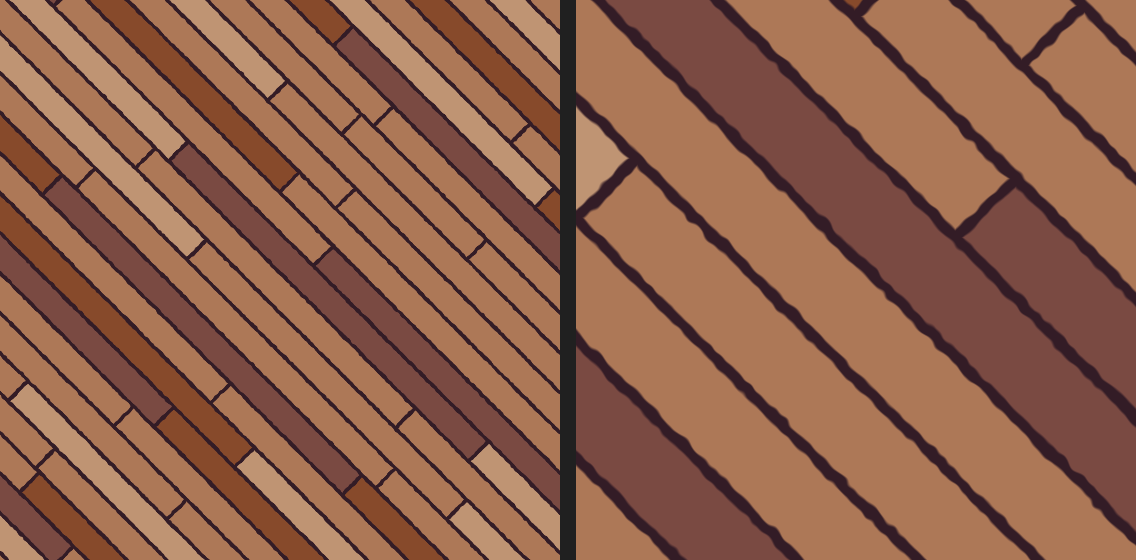
Left, the full canvas; right, a detail of the centre.
Give the GLSL for this pattern, as a three.js fragment shader.

```glsl
// Diagonal wooden planks in four tones with dark, slightly ragged gaps.
varying vec2 vUv;

const float ROWS = 14.0;           // plank rows across and down
const float ROW_SHIFT = 0.18;      // offset of the rows, in rows
const float GAP_HALF = 0.0033;     // half width of the dark gaps
const float SOFTNESS = 0.0009;     // edge smoothing
const float RAGGED = 0.0011;       // how far the edges wander
const float GRAIN = 170.0;         // noise cells per side
const float FIRST_LENGTH = 0.464;  // usual first plank, share of a row
const float SHORT_LENGTH = 0.32;   // occasional shorter first plank
const float THIRD_START = 0.776;   // start of the occasional third plank
const float SHORT_CHANCE = 0.15;
const float THIRD_CHANCE = 0.15;

const vec3 GAP_COLOR = vec3(0.20, 0.11, 0.15);
const vec3 TAN = vec3(0.68, 0.47, 0.34);
const vec3 CREAM = vec3(0.75, 0.58, 0.45);
const vec3 MAUVE = vec3(0.48, 0.29, 0.26);
const vec3 BROWN = vec3(0.53, 0.29, 0.17);

const float SQRT2 = 1.41421;

float hash(vec2 p) {
  return fract(sin(dot(p, vec2(127.1, 311.7))) * 43758.5);
}

// Value noise that wraps at the canvas edges.
float wrappedNoise(vec2 uv, float seed) {
  vec2 p = uv * GRAIN;
  vec2 cell = floor(p);
  vec2 f = smoothstep(0.0, 1.0, p - cell);
  vec2 lo = mod(cell, GRAIN);
  vec2 hi = mod(cell + 1.0, GRAIN);
  float bottom = mix(hash(lo + seed), hash(vec2(hi.x, lo.y) + seed), f.x);
  float top = mix(hash(vec2(lo.x, hi.y) + seed), hash(hi + seed), f.x);
  return mix(bottom, top, f.y);
}

// Distance along a row to a joint, where the row closes on itself.
float jointDistance(float along, float joint) {
  return abs(fract(along - joint + 0.5) - 0.5) * SQRT2;
}

// Cubing modulo 29 shuffles 1 to 28, so each accent gets four planks.
vec3 plankColor(float id) {
  float rank = mod(id * id * id, 29.0);
  if (rank < 4.5) return CREAM;
  if (rank < 8.5) return MAUVE;
  if (rank < 12.5) return BROWN;
  return TAN;
}

void main() {
  // Ragged edges
  vec2 wander = vec2(wrappedNoise(vUv, 3.0), wrappedNoise(vUv, 41.0)) - 0.5;
  vec2 uv = vUv + 2.0 * RAGGED * wander;

  // Diagonal rows, and the position along each of them
  float across = (uv.x + uv.y) * ROWS - ROW_SHIFT;
  float band = floor(across);
  float row = mod(band + 0.5, ROWS) - 0.5;
  float center = (band + 0.5 + ROW_SHIFT) / ROWS;
  float along = 0.5 * (uv.x - uv.y + center);

  // Joints of this row
  float start = hash(vec2(row, 5.0));
  float isShort = step(hash(vec2(row, 17.0)), SHORT_CHANCE);
  float hasThird = step(hash(vec2(row, 29.0)), THIRD_CHANCE);
  float second = mix(FIRST_LENGTH, SHORT_LENGTH, isShort);
  float place = fract(along - start);

  // Plank tone
  vec3 color = plankColor(2.0 * floor(row + 0.5) + step(second, place) + 1.0);
  color = mix(color, TAN, hasThird * step(THIRD_START, place));

  // Gaps between rows and at the plank ends
  float edge = fract(across);
  float gap = min(edge, 1.0 - edge) / (ROWS * SQRT2);
  gap = min(gap, jointDistance(place, 0.0));
  gap = min(gap, jointDistance(place, second));
  gap = min(gap, jointDistance(place, THIRD_START) + 1.0 - hasThird);
  float wood = smoothstep(GAP_HALF - SOFTNESS, GAP_HALF + SOFTNESS, gap);

  gl_FragColor = vec4(mix(GAP_COLOR, color, wood), 1.0);
}
```
